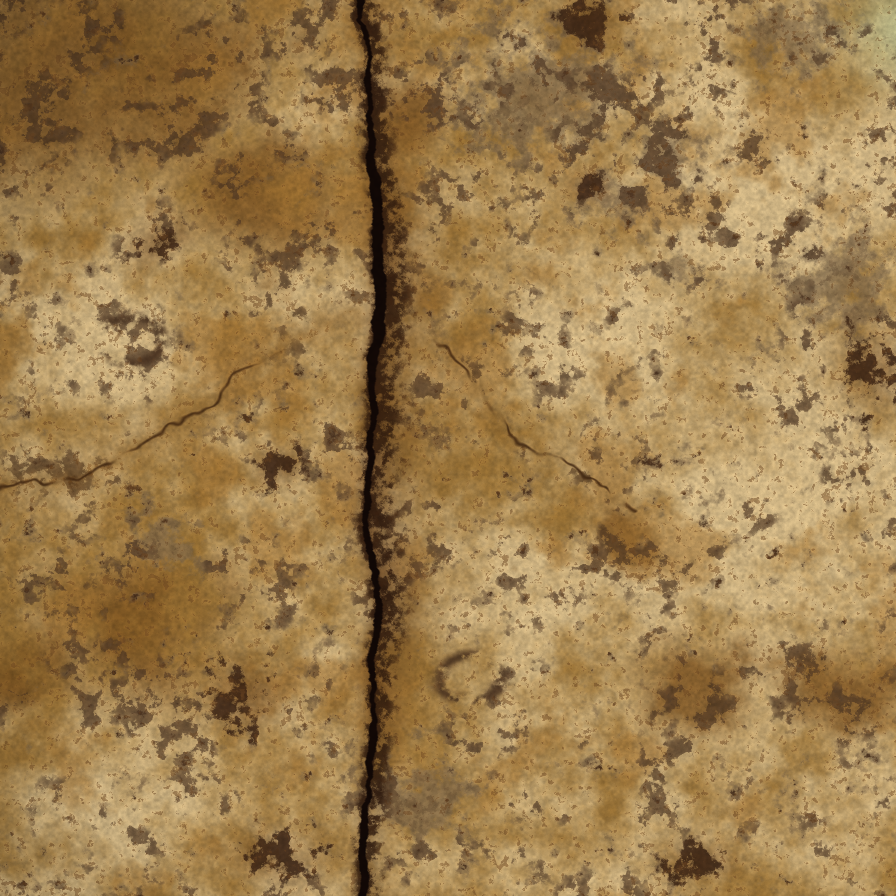
Write a WebGL 2 fragment shader that draws this texture.

```glsl
#version 300 es
precision highp float;
uniform vec2 u_resolution;
out vec4 fragColor;

// Patches: centre xy, radius z
const vec3 RUST[8] = vec3[8](
  vec3(.10, .93, .21), vec3(.29, .79, .11), vec3(.45, .86, .06), vec3(.70, .40, .04),
  vec3(.02, .25, .06), vec3(.77, .24, .08), vec3(.96, .23, .08), vec3(.16, .31, .10));
const vec3 DARK[8] = vec3[8](
  vec3(.275, .23, .046), vec3(.785, .04, .035), vec3(.31, .045, .042), vec3(.66, .98, .03),
  vec3(.65, .79, .026), vec3(.18, .726, .025), vec3(.315, .485, .026), vec3(.98, .59, .05));
const vec3 GREY[8] = vec3[8](
  vec3(.60, .90, .10), vec3(.93, .68, .075), vec3(.76, .70, .026), vec3(.75, .83, .045),
  vec3(.19, .39, .045), vec3(.47, .11, .06), vec3(.67, .78, .05), vec3(.88, .96, .07));
const vec3 PALE[8] = vec3[8](
  vec3(.08, .63, .14), vec3(.86, .78, .13), vec3(.10, .08, .11), vec3(.84, .42, .14),
  vec3(.36, .88, .05), vec3(.37, .65, .05), vec3(.62, .30, .12), vec3(.68, .62, .12));

// Main crack: x at evenly spaced heights
const float SPINE[13] = float[13](.406, .409, .414, .418, .420, .409, .415, .417, .423, .422, .415, .411, .403);
const vec2 LEFT_VEIN[5] = vec2[5](vec2(-.02, .455), vec2(.09, .465), vec2(.24, .55),
  vec2(.267, .586), vec2(.39, .65));
const vec2 RIGHT_VEIN[5] = vec2[5](vec2(.485, .62), vec2(.534, .564), vec2(.573, .512),
  vec2(.638, .479), vec2(.71, .427));

float hash(vec2 p) {
  vec3 q = fract(p.xyx * .1031);
  q += dot(q, q.yzx + 33.33);
  return fract((q.x + q.y) * q.z);
}

float noise(vec2 p) {
  vec2 i = floor(p), f = fract(p);
  f = f * f * (3. - 2. * f);
  return mix(mix(hash(i), hash(i + vec2(1, 0)), f.x),
             mix(hash(i + vec2(0, 1)), hash(i + 1.), f.x), f.y);
}

float fbm(vec2 p) {
  float sum = 0., amp = .43;
  for (int i = 0; i < 5; i++) {
    sum += amp * noise(p);
    p = mat2(1.6, 1.2, -1.2, 1.6) * p + 17.3;
    amp *= .6;
  }
  return sum;
}

float patches(vec2 p, vec3 spots[8]) {
  float cover = 0.;
  for (int i = 0; i < 8; i++) {
    vec2 d = (p - spots[i].xy) / spots[i].z;
    cover = max(cover, exp(-d.x * d.x - 1.7 * d.y * d.y));
  }
  return cover;
}

float veinDistance(vec2 p, vec2 path[5]) {
  float d = 1.;
  for (int i = 0; i < 4; i++) {
    vec2 a = p - path[i], b = path[i + 1] - path[i];
    d = min(d, length(a - b * clamp(dot(a, b) / dot(b, b), 0., 1.)));
  }
  return d;
}

float ring(vec2 p, vec2 centre) {
  float d = (length((p - centre) * vec2(1, 1.25)) - .035) / .008;
  return exp(-d * d);
}

void main() {
  vec2 p = gl_FragCoord.xy / u_resolution;
  vec2 warp = vec2(fbm(p * 14.), fbm(p * 14. + 40.)) - .5;
  vec2 w = p + warp * .05;
  float cloud = fbm(p * 6. + 3.), mottle = fbm(p * 19. + 8.);
  float blotch = fbm(p * 60. + 21.), fine = fbm(p * 140.);

  // Cream and ochre ground
  float rust = patches(w, RUST), grey = patches(w, GREY);
  float tone = .9 * cloud + 1.3 * mottle + .38 * patches(w, PALE) + .25 * p.x - .76;
  vec3 col = mix(vec3(.58, .43, .20), vec3(.82, .715, .52), smoothstep(0., 1., tone));
  float stain = smoothstep(.2, 1.05, rust + 1.5 * mottle + .3 * cloud - .9);
  col = mix(col, vec3(.45, .29, .10), stain * .78);
  col = mix(col, vec3(.60, .42, .18), smoothstep(.52, .70, fbm(p * 13. + 60.)) * .5);
  col = mix(col, vec3(.47, .39, .29), smoothstep(.25, .8, grey + 2.2 * blotch - 1.1) * .6);
  vec2 corner = p - vec2(1.01, .97);
  col = mix(col, vec3(.78, .82, .64), .7 * exp(-300. * dot(corner, corner)));

  // Dark blots, rings and speckles
  float dark = patches(w, DARK);
  col = mix(col, vec3(.42, .27, .12), dark * .5);
  float blot = .85 * dark + 1.9 * blotch + .8 * fine - 1.36;
  col = mix(col, vec3(.22, .13, .07), smoothstep(.42, .72, blot) * .85);
  float rings = max(ring(p + warp * .02, vec2(.147, .623)), ring(p + warp * .02, vec2(.525, .24)));
  col = mix(col, vec3(.28, .19, .12), rings * smoothstep(.36, .56, blotch) * .85);
  float cluster = smoothstep(.42, .64, mottle) + .45 * grey + .25 * stain;
  float speck = smoothstep(.58, .68, blotch + cluster * .06) * cluster;
  col = mix(col, vec3(.29, .20, .13), min(speck, 1.) * .65);
  col = mix(col, vec3(.36, .23, .11), smoothstep(.64, .76, fine + cluster * .04) * .5);

  // Branching veins
  vec2 v = p + warp * .014 + (vec2(noise(p * 80.), noise(p * 80. + 9.)) - .5) * .008;
  float left = veinDistance(v, LEFT_VEIN), right = veinDistance(v, RIGHT_VEIN);
  col = mix(col, vec3(.48, .32, .12), .5 * exp(-left * 60.) + .3 * exp(-right * 70.));
  float hairline = max((1. - smoothstep(0., .003, left)) * (1. - smoothstep(.25, .36, p.x)),
                       1. - smoothstep(0., .003, right));
  col = mix(col, vec3(.24, .14, .06), hairline * smoothstep(.1, .5, noise(p * 45.)) * .8);

  // Main crack with its scorched right bank
  float h = clamp(p.y, 0., .9999) * 12.;
  int k = int(h);
  float spineX = mix(SPINE[k], SPINE[k + 1], smoothstep(0., 1., fract(h)));
  float side = p.x - spineX - (fbm(vec2(p.y * 45., 5.)) - .5) * .014;
  float middle = smoothstep(.12, .35, p.y) * (1. - smoothstep(.72, .92, p.y));
  float bank = exp(-abs(side) / (side > 0. ? .017 + .012 * middle : .009));
  col = mix(col, vec3(.36, .21, .08), bank * (.4 + .4 * middle));
  float crust = smoothstep(.44, .62, fine * .55 + blotch * .35 + bank * .20);
  col = mix(col, vec3(.15, .08, .04), crust * smoothstep(.12, .5, bank) * .8);
  float upper = smoothstep(.5, .65, p.y) * (1. - smoothstep(.8, .9, p.y));
  float width = .0006 + .0032 * upper + .0028 * noise(vec2(p.y * 55., 2.));
  col = mix(col, vec3(.065, .03, .02), 1. - smoothstep(width, width + .0026, abs(side)));

  // Stone grain and corner shade
  col *= .78 + .13 * noise(p * 300.) + .32 * fine;
  col *= 1. - .24 * smoothstep(.5, 1.05, length(p - vec2(.65, .45)));
  fragColor = vec4(clamp(col, 0., 1.), 1.);
}
```
